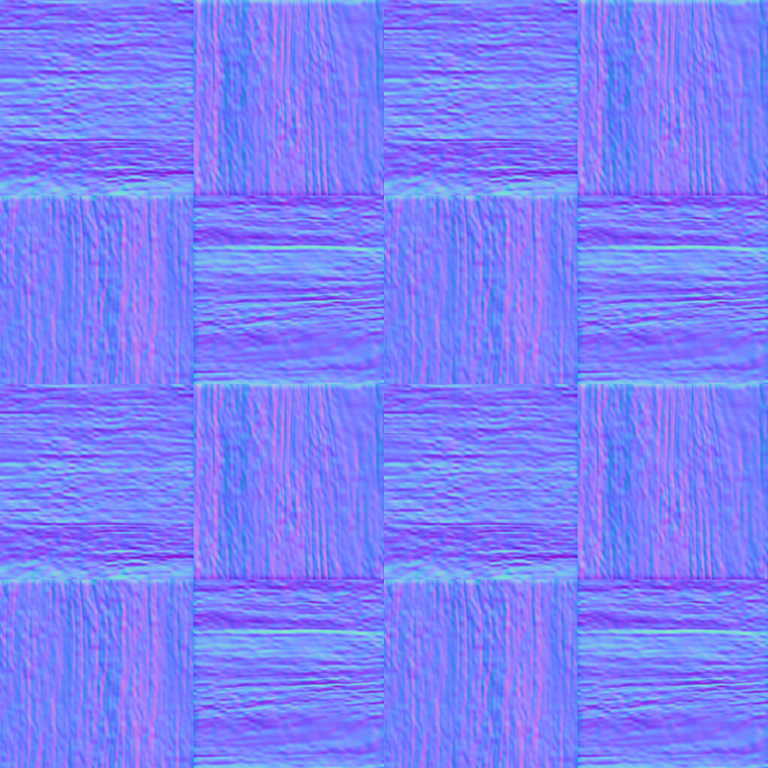
This texture map is drawn by a three.js fragment shader. Its source:

```glsl
// Normal map of parquet: a 2 x 2 group of wood blocks, repeated twice each way,
// with the grain turned a quarter between neighbours. Stretched noise and thin
// grooves give the height; its slope, ridges and worn seams tilt the normal.

varying vec2 vUv;

float hash(vec2 p) {
  return fract(sin(dot(p, vec2(127.1, 311.7))) * 43758.5453);
}

float noise(vec2 p) {
  vec2 i = floor(p), f = fract(p);
  f = f * f * (3.0 - 2.0 * f);
  return mix(mix(hash(i), hash(i + vec2(1.0, 0.0)), f.x),
             mix(hash(i + vec2(0.0, 1.0)), hash(i + 1.0), f.x), f.y);
}

float band(float x, float center, float width) {
  float d = (x - center) / width;
  return exp(-d * d);
}

// Height of the wood; g.x runs along the grain, g.y across it
float woodHeight(vec2 g, float id) {
  float seed = id * 17.0 + 3.0;
  vec2 q = g;
  q.y += 0.04 * noise(g * vec2(1.6, 4.0) + seed);
  q.y += 0.012 * noise(g * vec2(7.0, 9.0) + seed);
  if (id == 1.0) q.y -= 0.13 * g.x * band(g.y, 0.28, 0.15);
  if (id == 2.0) q.y -= 0.07 * g.x * band(g.y, 0.04, 0.1);
  if (id == 3.0) q.y += 0.1 * g.x * band(g.y, 0.72, 0.15);
  float h = 0.015 * noise(q * vec2(0.8, 7.0) + seed);
  h += 0.007 * noise(q * vec2(1.8, 25.0) + seed);
  h += 0.006 * noise(q * vec2(3.0, 56.0) + seed);
  // Thin broken grooves
  float groove = band(noise(q * vec2(1.5, 26.0) + seed + 40.0), 0.5, 0.2);
  h -= 0.008 * groove * noise(g * vec2(5.0, 9.0) + seed);
  // Pits and short fibres, in patches
  float rough = 0.4 + 1.2 * noise(g * vec2(3.0, 6.0) + seed + 9.0);
  h += rough * 0.0075 * noise(q * vec2(13.0, 34.0) + seed);
  return h + rough * 0.0062 * noise(q * vec2(32.0, 60.0) + seed);
}

// Distinct ridges and grooves of each block: slope across the grain
float ridges(vec2 g, float id) {
  float v = g.y + 0.012 * (noise(g * vec2(3.0, 2.0) + id * 7.0) - 0.5);
  v += 0.004 * (noise(g * vec2(24.0, 9.0)) - 0.5);
  float s;
  if (id == 0.0) {
    s = 0.5 * band(v, 0.70, 0.009) + 0.4 * band(v, 0.64, 0.008)
      + 0.4 * band(v, 0.15, 0.008) + 0.14 * band(v, 0.78, 0.08)
      - 0.25 * band(v, 0.57, 0.02) - 0.25 * band(v, 0.12, 0.012)
      - 0.25 * band(v, 0.36, 0.014);
  } else if (id == 1.0) {
    s = 0.7 * band(v, 0.72, 0.011) + 0.2 * band(v, 0.63, 0.07)
      + 0.4 * band(v, 0.01, 0.015) - 0.25 * band(v, 0.78, 0.02)
      - 0.35 * band(v, 0.97, 0.025) - 0.2 * band(v, 0.24, 0.03);
  } else if (id == 2.0) {
    s = 0.4 * band(v, 0.59, 0.012) + 0.12 * band(v, 0.48, 0.1)
      + 0.4 * band(v, 0.03, 0.035) - 0.2 * band(v, 0.25, 0.03)
      - 0.35 * band(v, 0.13, 0.02) - 0.16 * band(v, 0.92, 0.05);
  } else {
    s = 0.55 * band(v, 0.12, 0.009) + 0.35 * band(v, 0.03, 0.01)
      + 0.45 * band(v, 0.42, 0.008) + 0.35 * band(v + 0.1 * g.x, 0.76, 0.009)
      + 0.14 * band(v, 0.52, 0.08) - 0.33 * band(v, 0.27, 0.025)
      - 0.22 * band(v, 0.19, 0.025) - 0.2 * band(v, 0.96, 0.03);
  }
  return s * (0.4 + 1.2 * noise(vec2(g.x * 14.0, g.y * 20.0) + id));
}

vec3 parquet(vec2 uv) {
  // Find the block and the place within it
  vec2 p = fract(uv * 2.0);
  vec2 split = vec2(0.503, 0.49);
  vec2 side = step(split, p);
  vec2 local = (p - side * split) / mix(split, 1.0 - split, side);
  float id = side.x + 2.0 * side.y;
  bool upright = side.x == side.y;
  vec2 g = upright ? local.yx : local;

  // Slope of the grain by central differences
  vec2 e = vec2(0.0025, 0.0);
  vec2 slope = vec2(woodHeight(g - e, id) - woodHeight(g + e, id),
                    woodHeight(g - e.yx, id) - woodHeight(g + e.yx, id)) / (2.0 * e.x);
  slope.y = slope.y * (upright ? 0.85 : 0.95) + ridges(g, id);
  vec2 tilt = upright ? slope.yx : slope;
  tilt += vec2(-0.025, -0.01);

  // Worn seams
  float wear = 0.3 + 1.1 * noise(local * 30.0 + id * 5.0);
  if (upright) tilt.y += 0.6 * wear * band(local.y, 1.0, 0.018);
  if (id == 3.0) tilt.y -= 0.6 * wear * band(local.y, 0.0, 0.02);
  if (id == 1.0) tilt.x -= 0.5 * wear * band(local.x, 0.0, 0.016);
  tilt.x -= 0.3 * wear * band(local.x, 1.0, 0.012);

  return normalize(vec3(tilt, 1.0)) * 0.5 + 0.5;
}

void main() {
  // Four samples smooth the seams and the finest fibres
  vec3 color = vec3(0.0);
  for (int i = 0; i < 4; i++) {
    float k = float(i);
    vec2 offset = vec2(mod(k, 2.0), floor(k / 2.0)) - 0.5;
    color += 0.25 * parquet(vUv + offset / 1024.0);
  }
  gl_FragColor = vec4(color, 1.0);
}
```
